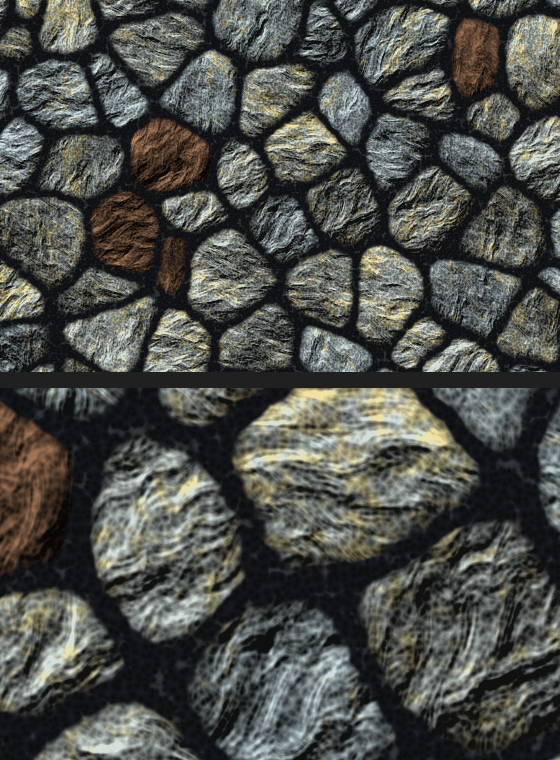
Top: the whole. Bottom: its middle third, enlarged.
A Shadertoy shader for this texture:

```glsl
// Rough fieldstone wall: irregular grey stones, lichen and rust, in dark recessed mortar.

#define CELL_SIZE   vec2(0.212, 0.162)  // mean stone pitch, in canvas heights
#define JITTER      0.78                // scatter of stone centres
#define SIZE_SPREAD 0.011               // variety of stone sizes
#define JOINT       0.0095              // half width of the mortar joint
#define ROUNDING    85.0                // higher gives sharper stone corners
#define ROUGHNESS   0.098               // strength of surface relief
#define GRAIN       0.34                // strength of fine mineral speckle
#define BRIGHTNESS  0.45
#define RUST_SHARE  0.10                // share of brown stones
#define LIGHT_DIR   vec2(-0.45, 0.89)

const vec3 MORTAR = vec3(0.075, 0.085, 0.10);
const vec3 GREY   = vec3(0.975, 1.025, 0.99);
const vec3 BLUE   = vec3(0.91, 1.02, 1.06);
const vec3 LICHEN = vec3(1.10, 1.03, 0.74);
const vec3 RUST   = vec3(0.88, 0.64, 0.47);

vec2 hash2(vec2 p) {
    vec3 h = fract(p.xyx * vec3(0.1031, 0.1030, 0.0973));
    h += dot(h, h.yzx + 33.33);
    return fract((h.xx + h.yz) * h.zy);
}

mat2 rotation(float a) {
    float c = cos(a), s = sin(a);
    return mat2(c, s, -s, c);
}

// Cellular noise: distance to the nearest scattered point
float cellular(vec2 p) {
    vec2 base = floor(p);
    float nearest = 4.0;
    for (int y = -1; y <= 1; y++)
    for (int x = -1; x <= 1; x++) {
        vec2 id = base + vec2(x, y);
        vec2 d = id + hash2(id) - p;
        nearest = min(nearest, dot(d, d));
    }
    return sqrt(nearest);
}

// Layered sines bend straight lines into natural ones
vec2 wobble(vec2 p) {
    return sin(p.yx * 19.0 + vec2(0.4, 2.1)) * 0.006
         + sin(p.yx * 47.0 + p * 21.0 + vec2(1.7, 0.3)) * 0.0030
         + sin(p.yx * 121.0 - p * 67.0) * 0.0013;
}

// Chipped rock height: each finer layer adds similar slopes
float relief(vec2 p) {
    float height = 0.0, freq = 8.0;
    p += 2.5 * wobble(p * 1.3);
    for (int i = 0; i < 5; i++) {
        height += cellular(p * freq + float(i) * 7.3) / freq;
        p = rotation(1.1) * p;
        freq *= 2.05;
    }
    return height;
}

vec2 stoneCentre(vec2 id) {
    float stagger = 0.5 * mod(id.y, 2.0);
    return (id + 0.5 + vec2(stagger, 0.0) + JITTER * (hash2(id) - 0.5)) * CELL_SIZE;
}

float stoneWeight(vec2 id) {
    return SIZE_SPREAD * hash2(id + 71.0).x;
}

// Weighted Voronoi: stone id, rounded edge distance and outward direction
void findStone(vec2 p, out vec2 stone, out float edge, out vec2 outward) {
    vec2 base = floor(p / CELL_SIZE);
    float best = 1e5;
    for (int y = -2; y <= 2; y++)
    for (int x = -2; x <= 2; x++) {
        vec2 id = base + vec2(x, y);
        vec2 d = stoneCentre(id) - p;
        float power = dot(d, d) - stoneWeight(id);
        if (power < best) { best = power; stone = id; }
    }
    vec2 centre = stoneCentre(stone);
    float total = 1e-9;
    outward = vec2(0.0);
    for (int y = -2; y <= 2; y++)
    for (int x = -2; x <= 2; x++) {
        vec2 id = base + vec2(x, y);
        vec2 d = stoneCentre(id) - p, side = d + p - centre;
        float span = length(side);
        if (span < 1e-4) continue;
        float gap = (dot(d, d) - stoneWeight(id) - best) / (2.0 * span);
        float w = exp(-ROUNDING * gap);
        total += w;
        outward += w * side / span;
    }
    edge = -log(total) / ROUNDING;
    outward /= total;
}

void mainImage(out vec4 fragColor, in vec2 fragCoord) {
    vec2 p = fragCoord / iResolution.y;
    float pixel = 1.0 / iResolution.y;

    vec2 stone, outward;
    float edge;
    findStone(p + wobble(p), stone, edge, outward);
    vec2 traits = hash2(stone + 13.0), tints = hash2(stone + 37.0);

    // Surface frame: strata run a different way on each stone
    mat2 strata = rotation(6.283 * traits.x);
    vec2 local = p - stoneCentre(stone);
    vec2 stretch = vec2(0.72, 1.25), seed = 5.0 * tints + 3.0;
    vec2 q = strata * local * stretch + seed;
    vec2 qLit = strata * (local + 0.0035 * LIGHT_DIR) * stretch + seed;
    float slope = (relief(q) - relief(qLit)) / 0.0035;

    // Light: relief, tilted face, bright upper rim, dark lower rim
    float speckle = cellular(p * 145.0) - 0.45;
    float patches = cellular(q * 13.0 + wobble(q * 3.0) * 40.0);
    float rim = dot(outward, LIGHT_DIR) * smoothstep(0.04, 0.008, edge);
    float tilt = dot(local, strata * vec2(1.0, 0.0));
    float value = BRIGHTNESS + 0.20 * (traits.y - 0.5) + ROUGHNESS * slope
                + GRAIN * speckle + 0.16 * rim + 0.9 * tilt + 0.16 * (patches - 0.45);
    value *= mix(0.68, 1.0, smoothstep(JOINT, JOINT + 0.014, edge));
    value = clamp(value, 0.06, 0.86);

    // Tint: grey to blue stones, lichen patches, a few rusty ones
    float flecks = cellular(p * 62.0 + 9.0);
    float lichen = smoothstep(0.42, 0.85, 0.55 * patches + 0.5 * flecks + 0.28 * (tints.x - 0.4));
    vec3 tint = mix(mix(GREY, BLUE, tints.x < 0.4 ? 0.7 : 0.15), LICHEN, lichen);
    float rusty = step(1.0 - RUST_SHARE, tints.y);
    vec3 rock = value * mix(tint, RUST * mix(0.6, 1.0, patches), rusty);

    // Mortar: nearly black, with a little gritty dust
    float dust = smoothstep(0.55, 0.95, flecks + 0.3 * speckle);
    vec3 mortar = MORTAR * (0.85 + 0.7 * speckle) + 0.11 * dust;

    float ragged = edge + 0.004 * (flecks - 0.45);
    float cover = smoothstep(JOINT - 0.002 - pixel, JOINT + 0.002 + pixel, ragged);
    fragColor = vec4(mix(mortar, rock, cover), 1.0);
}
```
